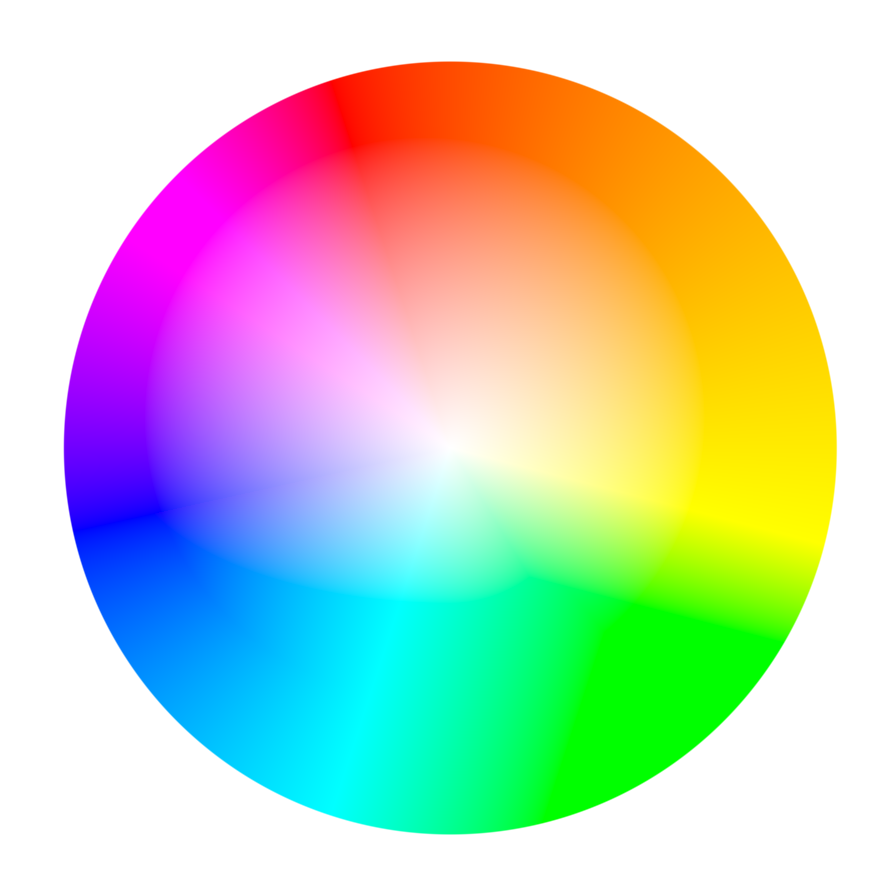
Reproduce this background procedurally as a WebGL 1 fragment shader.

```glsl
precision highp float;

uniform vec2 u_resolution;

// Disc layout, in units of the canvas
const vec2 DISC_CENTER = vec2(0.0026, 0.0);
const float DISC_RADIUS = 0.4313;
const vec3 PAPER = vec3(1.0);

// Pale core: an off-centre circle, with a flatter ellipse for red below
const vec2 CORE_OFFSET = vec2(-0.0286, 0.034);
const float CORE_RADIUS = 0.3125;
const float RED_CORE_LEFT = 0.365;
const float RED_CORE_RIGHT = 0.159;
const float RED_CORE_DEPTH = 0.173;

// Hue directions, in degrees counterclockwise from the yellow ray
const float YELLOW_ANGLE = -14.5;
const float RED_TURN = 122.5;
const float MAGENTA_START = 149.5;
const float MAGENTA_END = 161.5;
const float BLUE_TURN = 207.0;
const float CYAN_TURN = 266.5;

// Widths of the straight bands beside the green area
const float LIME_WIDTH = 0.117;
const float TEAL_WIDTH = 0.227;
const float TONE_GAMMA = 0.64;

float ramp(float from, float to, float x) {
  return clamp((x - from) / (to - from), 0.0, 1.0);
}

vec2 direction(float degreesFromYellow) {
  float angle = radians(degreesFromYellow + YELLOW_ANGLE);
  return vec2(cos(angle), sin(angle));
}

// Zero at the origin, one on the rim of the off-centre core
float coreGauge(vec2 p) {
  float k = CORE_RADIUS * CORE_RADIUS - dot(CORE_OFFSET, CORE_OFFSET);
  float along = dot(p, CORE_OFFSET);
  return (sqrt(along * along + k * dot(p, p)) - along) / k;
}

// How much of each channel is missing from white
vec3 channelLoss(vec2 p) {
  vec2 yellowRay = direction(0.0);
  vec2 cyanRay = direction(CYAN_TURN);
  vec2 turned = vec2(dot(p, yellowRay), yellowRay.x * p.y - yellowRay.y * p.x);
  float turn = mod(degrees(atan(turned.y, turned.x + 1e-6)), 360.0);
  float saturation = min(coreGauge(p), 1.0);

  // Red fades through violet, then stays out below the flat core
  float redSpan = p.x > 0.0 ? RED_CORE_RIGHT : RED_CORE_LEFT;
  float redBelow = length(p / vec2(redSpan, RED_CORE_DEPTH));
  redBelow = min(redBelow, max(-turned.y, 0.0) / LIME_WIDTH);
  float redAbove = saturation * ramp(MAGENTA_END, BLUE_TURN, turn);
  float red = turn < BLUE_TURN ? redAbove : redBelow;

  // Green fades through orange and returns through azure
  float green = saturation * min(ramp(0.0, RED_TURN, turn),
                                 ramp(CYAN_TURN, BLUE_TURN, turn));

  // Blue is missing from the warm side and beyond the teal band
  float teal = max(cyanRay.x * p.y - cyanRay.y * p.x, 0.0) / TEAL_WIDTH;
  float blue = saturation * ramp(MAGENTA_START, RED_TURN, turn);
  blue = turn < CYAN_TURN ? blue : min(saturation, teal);

  return clamp(vec3(red, green, blue), 0.0, 1.0);
}

void main() {
  float scale = min(u_resolution.x, u_resolution.y);
  vec2 p = (gl_FragCoord.xy - 0.5 * u_resolution) / scale - DISC_CENTER;

  vec3 wheel = pow(1.0 - channelLoss(p), vec3(TONE_GAMMA));

  // Smooth rim
  float edge = 1.0 / scale;
  float inside = 1.0 - smoothstep(-edge, edge, length(p) - DISC_RADIUS);
  gl_FragColor = vec4(mix(PAPER, wheel, inside), 1.0);
}
```
